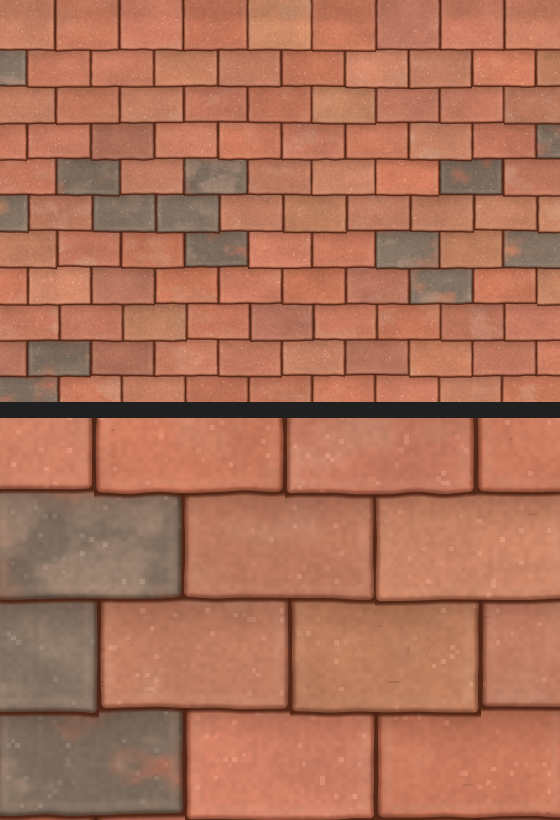
Top: the whole. Bottom: its middle third, enlarged.
Reproduce this texture procedurally as a WebGL 2 fragment shader.

```glsl
#version 300 es
precision highp float;
uniform vec2 u_resolution;
out vec4 fragColor;

// Lengths are fractions of the canvas height.
const float COURSE = 0.0899;
const float FIRST_EDGE = 0.125;
const vec3 TERRACOTTA = vec3(0.77, 0.46, 0.345);
const vec3 OCHRE = vec3(0.76, 0.52, 0.385);
const vec3 UMBER = vec3(0.67, 0.43, 0.345);
const vec3 ROSE = vec3(0.78, 0.49, 0.40);
const vec3 SLATE = vec3(0.49, 0.425, 0.37);
const vec3 CHALK = vec3(0.82, 0.65, 0.55);
const vec3 SHADOW = vec3(0.29, 0.125, 0.065);

float hash(vec2 p) {
  vec3 q = fract(p.xyx * vec3(0.1031, 0.1030, 0.0973));
  q += dot(q, q.yzx + 33.33);
  return fract((q.x + q.y) * q.z);
}

float noise(vec2 p) {
  vec2 i = floor(p), f = fract(p);
  f = f * f * (3.0 - 2.0 * f);
  return mix(mix(hash(i), hash(i + vec2(1, 0)), f.x),
             mix(hash(i + vec2(0, 1)), hash(i + vec2(1, 1)), f.x), f.y);
}

float fbm(vec2 p) {
  float sum = 0.0, weight = 0.5;
  for (int i = 0; i < 4; i++) {
    sum += weight * noise(p);
    p = p * 2.07 + 13.7;
    weight *= 0.5;
  }
  return sum / 0.9375;
}

// Running bond: alternate courses are shifted by about half a tile.
float tileWidth(float row) {
  return mod(row, 2.0) < 0.5 ? 0.1596 - 0.0002 * row : 0.1582;
}

float courseShift(float row) {
  float jitter = 0.006 * (hash(vec2(row, 71.0)) - 0.5);
  return (mod(row, 2.0) < 0.5 ? 1.252 : 1.335) + jitter;
}

// Fired clay base colour, with occasional smoky tiles.
vec3 clayColor(vec2 id, float stain) {
  float pick = hash(id + 17.3);
  vec3 clay = mix(TERRACOTTA, OCHRE, smoothstep(0.45, 0.75, pick));
  clay = mix(clay, UMBER, smoothstep(0.78, 0.92, hash(id + 41.9)));
  clay = mix(clay, ROSE, 0.7 * hash(id + 5.1));
  float smoky = step(0.86, hash(id + 63.7));
  clay = mix(clay, SLATE, smoky * smoothstep(0.1, 0.45, stain));
  return clay * (0.95 + 0.11 * hash(id + 88.2));
}

// Mottling, pale rubbed patches, sandy grain and pits.
vec3 weather(vec3 color, vec2 p, vec2 id, float stain) {
  vec2 q = p + id * 3.17;
  color *= 0.91 + 0.18 * stain;
  float rubbed = smoothstep(0.52, 0.78, fbm(q * vec2(17.0, 25.0) + 31.0));
  color = mix(color, CHALK, 0.38 * rubbed * hash(id + 29.4));
  color *= 0.96 + 0.08 * noise(q * 230.0);
  float speck = hash(floor(q * 260.0));
  color += 0.07 * smoothstep(0.96, 1.0, speck);
  return color * (1.0 - 0.13 * smoothstep(0.965, 1.0, noise(q * 130.0 + 9.0)));
}

// Signed distance to a tile open at the top, with rounded lower corners.
float tileDistance(vec2 local, float halfWidth, float radius) {
  vec2 d = vec2(abs(local.x) - halfWidth, -local.y) + radius;
  return length(max(d, 0.0)) + min(max(d.x, d.y), 0.0) - radius;
}

// Lays one course over the colour already beneath it.
vec3 layCourse(vec3 under, vec2 p, float row, float pixel) {
  float width = tileWidth(row);
  float across = (p.x - courseShift(row)) / width;
  vec2 id = vec2(floor(across) + 40.0, row + 3.0);
  float x = (fract(across) - 0.5) * width;
  float tilt = (hash(id + 9.6) - 0.5) * 0.032;
  float sag = (hash(id + 52.8) - 0.5) * 0.006;
  float wobble = (noise(vec2(p.x * 42.0, row * 7.3)) - 0.5) * 0.0022;
  float lift = 1.0 - p.y - FIRST_EDGE - row * COURSE;
  vec2 local = vec2(x, -lift + sag + tilt * x + wobble);
  float gap = mix(0.0009, 0.0022, hash(id + 77.0));
  float sideWear = (noise(vec2(p.y * 60.0, id.x * 5.0)) - 0.5) * 0.001;
  float d = tileDistance(local, 0.5 * width - gap + sideWear, 0.0045);

  // Contact shadow falls below the edge and fills the joints.
  float drop = max(-local.y, 0.0);
  float shade = 0.92 * (1.0 - smoothstep(0.001, 0.0058, drop));
  shade = max(shade, 0.24 * exp(-drop / 0.009));
  vec3 beneath = mix(under, SHADOW, shade);

  // Face, worn rim and the darker lip of the thick edge.
  float stain = fbm((p + id * 1.73) * vec2(13.0, 18.0));
  vec3 face = weather(clayColor(id, stain), p, id, stain);
  float rim = exp(-pow((d + 0.0085) / 0.0035, 2.0));
  face = mix(face, CHALK, 0.16 * rim * (0.4 + stain));
  float lip = smoothstep(-0.0048, -0.0004, d);
  face *= 1.0 - lip * vec3(0.29, 0.36, 0.40);
  face *= 1.0 - 0.07 * smoothstep(0.055, 0.09, local.y);
  return mix(beneath, face, 1.0 - smoothstep(-pixel, pixel, d));
}

void main() {
  vec2 p = gl_FragCoord.xy / u_resolution.y;
  float pixel = 0.65 / u_resolution.y;
  float base = max(0.0, ceil((1.0 - p.y - FIRST_EDGE) / COURSE));
  vec3 color = SHADOW;
  for (int i = 1; i >= -1; i--) {
    float row = base + float(i);
    if (row >= 0.0) color = layCourse(color, p, row, pixel);
  }
  fragColor = vec4(clamp(color, 0.0, 1.0), 1.0);
}
```
